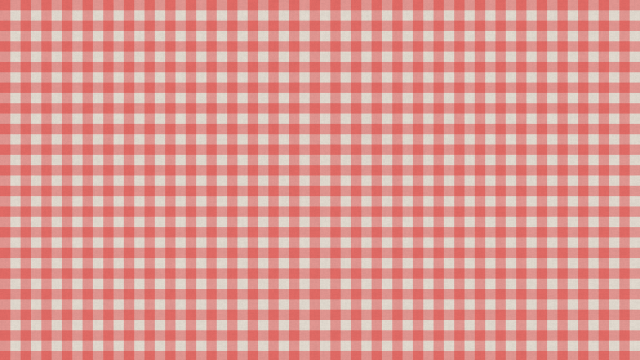
Give the GLSL for this pattern, as a WebGL 1 fragment shader.

```glsl
precision highp float;

uniform vec2 u_resolution;

const float REPEATS_ACROSS = 31.0;
const float THREADS_PER_REPEAT = 16.0;
const vec3 CREAM = vec3(0.87, 0.84, 0.80);
const vec3 PINK = vec3(0.87, 0.58, 0.56);
const vec3 RED = vec3(0.87, 0.41, 0.39);

float hash(vec2 p) {
    return fract(sin(dot(p, vec2(127.1, 311.7))) * 43758.5453);
}

float valueNoise(vec2 p) {
    vec2 cell = floor(p);
    vec2 f = fract(p);
    f = f * f * (3.0 - 2.0 * f);
    float low = mix(hash(cell), hash(cell + vec2(1.0, 0.0)), f.x);
    float high = mix(hash(cell + vec2(0.0, 1.0)), hash(cell + vec2(1.0, 1.0)), f.x);
    return mix(low, high, f.y);
}

// Coverage of a band filling the first half of each unit repeat.
float band(float x, float pixel) {
    float distanceInside = 0.25 - abs(fract(x) - 0.25);
    // Wrap so that the edge at the end of each repeat is smoothed too.
    distanceInside = max(distanceInside, 0.25 - abs(fract(x) - 1.25));
    return clamp(distanceInside / pixel + 0.5, 0.0, 1.0);
}

// Two crossing dyed bands: none, one or both cover each point.
vec3 gingham(vec2 p, float pixel) {
    float warp = band(p.x, pixel);
    float weft = band(p.y, pixel);
    vec3 uncrossed = mix(CREAM, PINK, weft);
    vec3 crossed = mix(PINK, RED, weft);
    return mix(uncrossed, crossed, warp);
}

// Uneven threads in both directions with a fine grain, centred on zero.
float fabric(vec2 p) {
    vec2 thread = p * THREADS_PER_REPEAT;
    float warp = valueNoise(thread * vec2(1.0, 0.2));
    float weft = valueNoise(thread * vec2(0.2, 1.0) + 57.0);
    float grain = hash(floor(thread) + 13.0);
    return 0.3 * (warp + weft) + 0.4 * grain - 0.5;
}

void main() {
    // Repeats are square and begin at the top left corner.
    float pixel = REPEATS_ACROSS / u_resolution.x;
    vec2 fromTop = vec2(gl_FragCoord.x, u_resolution.y - gl_FragCoord.y);
    vec2 p = fromTop * pixel;

    vec3 color = gingham(p, pixel);
    color *= 1.0 + 0.06 * fabric(p);
    gl_FragColor = vec4(color, 1.0);
}
```
